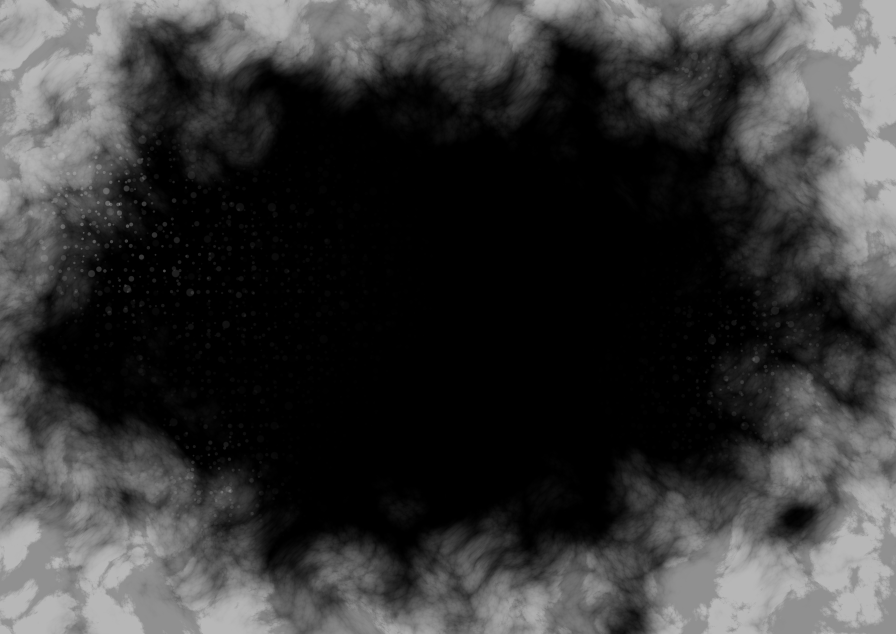
A Shadertoy shader for this background:

```glsl
// Grey billowing smoke framing a black oval, with faint drifting specks.

// Lengths are in canvas heights, origin at the lower left.
const vec2  OVAL_CENTER = vec2(0.673, 0.502);
const vec2  OVAL_RADII  = vec2(0.563, 0.360);
const float SMOKE_START = 0.88;   // oval radius where smoke begins
const float SMOKE_FULL  = 1.66;   // oval radius where smoke is brightest
const float SMOKE_LIGHT = 0.64;
const float PUFF_SCALE  = 6.5;
const float PUFF_DEPTH  = 0.48;
const float FLAKE_CONTRAST = 0.24;
const float SPECK_LIGHT = 0.26;

// Broad variations of density: x, y, size, gain
const int SWELLS = 11;
const vec4 SWELL[SWELLS] = vec4[](
    vec4(1.38, 0.76, 0.11,  0.25), vec4(1.15, 0.93, 0.14, -0.22),
    vec4(0.99, 0.02, 0.06, -0.35), vec4(1.255, 0.18, 0.035, -0.50),
    vec4(1.14, 0.11, 0.10,  0.20), vec4(0.28, 0.22, 0.10,  0.16),
    vec4(0.11, 0.08, 0.12,  0.10), vec4(0.00, 1.00, 0.10, -0.22),
    vec4(1.42, 1.00, 0.08, -0.18), vec4(0.02, 0.70, 0.14,  0.15),
    vec4(0.62, 0.95, 0.20,  0.08));

// Areas of specks: x, y, size, strength
const int SPRAYS = 5;
const vec4 SPRAY[SPRAYS] = vec4[](
    vec4(0.15, 0.66, 0.13, 1.00), vec4(0.34, 0.57, 0.18, 0.30),
    vec4(0.33, 0.24, 0.09, 0.60), vec4(1.22, 0.42, 0.14, 0.50),
    vec4(1.10, 0.87, 0.06, 0.50));

vec2 hash2(vec2 p) {
    vec3 q = fract(p.xyx * vec3(0.1031, 0.1030, 0.0973));
    q += dot(q, q.yzx + 33.33);
    return fract((q.xx + q.yz) * q.zy);
}

// Squared distance to the nearest cell point
float cellular(vec2 p) {
    vec2 cell = floor(p), f = p - cell;
    float nearest = 2.0;
    for (int j = -1; j <= 1; j++)
    for (int i = -1; i <= 1; i++) {
        vec2 o = vec2(i, j);
        vec2 d = o + hash2(cell + o + 100.0) - f;
        nearest = min(nearest, dot(d, d));
    }
    return nearest;
}

// Rounded puffs with dark creases, centred near zero
float billow(vec2 p) {
    float sum = 0.0, amp = 1.0;
    for (int i = 0; i < 6; i++) {
        sum += amp * (0.25 - cellular(p));
        p = mat2(0.8, 0.6, -0.6, 0.8) * p * 2.05 + 7.3;
        amp *= 0.56;
    }
    return sum;
}

vec2 warp(vec2 p) {
    return p + 0.016 * sin(p.yx * 17.0 + vec2(0.7, 2.1))
             + 0.007 * sin(p.yx * 43.0 + p * 21.0);
}

// Sum of soft round areas
float swells(vec2 p) {
    float sum = 0.0;
    for (int i = 0; i < SWELLS; i++) {
        vec2 d = (p - SWELL[i].xy) / SWELL[i].z;
        sum += SWELL[i].w * exp(-dot(d, d));
    }
    return sum;
}

float sprayMask(vec2 p) {
    float sum = 0.0;
    for (int i = 0; i < SPRAYS; i++) {
        vec2 d = (p - SPRAY[i].xy) / SPRAY[i].z;
        sum += SPRAY[i].w * exp(-dot(d, d));
    }
    return min(sum, 1.0);
}

// One random disc in some cells of each layer
float specks(vec2 p) {
    float light = 0.0, scale = 38.0;
    for (int i = 0; i < 3; i++) {
        vec2 g = p * scale + 13.7 * float(i);
        vec2 rnd = hash2(floor(g) + 51.0);
        vec2 spot = 0.3 + 0.4 * hash2(floor(g) + 207.0);
        float radius = mix(0.10, 0.25, rnd.x);
        float soft = 0.04 + scale / iResolution.y;
        float disc = 1.0 - smoothstep(-0.5 * soft, 0.5 * soft, length(fract(g) - spot) - radius);
        light += disc * smoothstep(0.45, 1.0, rnd.y);
        scale *= 1.5;
    }
    return light;
}

void mainImage(out vec4 fragColor, in vec2 fragCoord) {
    vec2 p = fragCoord / iResolution.y;
    vec2 w = warp(p);

    // Smoke density grows outward from the oval
    float reach = length((p - OVAL_CENTER) / OVAL_RADII) + swells(p);
    reach += PUFF_DEPTH * billow(w * PUFF_SCALE);
    float light = SMOKE_LIGHT * smoothstep(SMOKE_START, SMOKE_FULL, reach);

    // Overlapping flakes with crisp ragged rims
    float flake = billow(w * PUFF_SCALE * 1.3 + 31.0);
    light *= 1.0 + FLAKE_CONTRAST * (smoothstep(-0.08, 0.12, flake) - 0.5);

    light += SPECK_LIGHT * specks(p) * sprayMask(p) * (1.0 - light);
    fragColor = vec4(vec3(light), 1.0);
}
```
